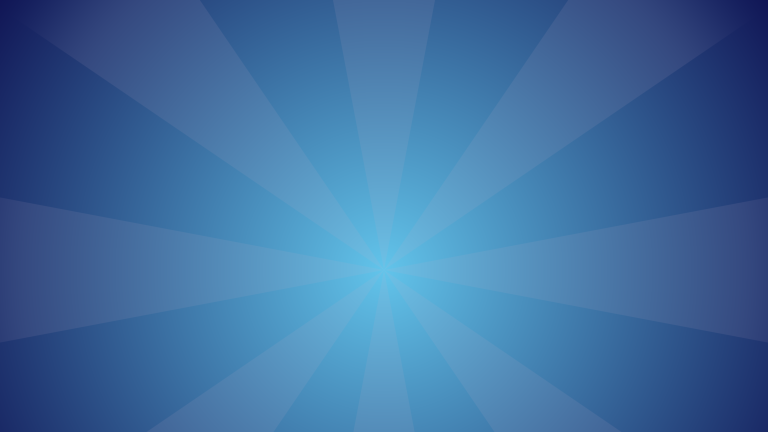
Write a Shadertoy shader that draws this background.

```glsl
// A blue sunburst: a round glow fading to navy, crossed by eight pale rays.
// The glow is a radial gradient; the rays are one wedge repeated by folding
// the angle around the burst centre. Lengths are in canvas heights.

const float RAY_PERIOD = radians(45.0);
const float RAY_HALF_WIDTH = radians(10.7);

// Coverage of the repeated wedges, with edges one pixel soft.
float rayMask(vec2 p, float pixel) {
    float angle = atan(p.y, p.x);
    float folded = abs(mod(angle + 0.5 * RAY_PERIOD, RAY_PERIOD) - 0.5 * RAY_PERIOD);
    float edgeDistance = length(p) * sin(folded - RAY_HALF_WIDTH);
    return 1.0 - smoothstep(-0.7 * pixel, 0.7 * pixel, edgeDistance);
}

void mainImage(out vec4 fragColor, in vec2 fragCoord) {
    float pixel = 1.0 / iResolution.y;
    vec2 burstCentre = vec2(0.5 * iResolution.x * pixel, 0.375);
    vec2 p = fragCoord * pixel - burstCentre;
    float radius = length(p);

    // Radial glow, from sky blue to navy
    vec3 skyBlue = vec3(0.385, 0.77, 0.92);
    vec3 navy = vec3(0.065, 0.085, 0.335);
    vec3 color = mix(skyBlue, navy, clamp(radius / 1.086, 0.0, 1.0));

    // Pale rays, dissolving in the far corners
    vec3 rayTint = vec3(0.80, 0.68, 0.78);
    float rayFade = 1.0 - smoothstep(0.82, 1.06, radius);
    color = mix(color, rayTint, 0.105 * rayFade * rayMask(p, pixel));

    fragColor = vec4(color, 1.0);
}
```
